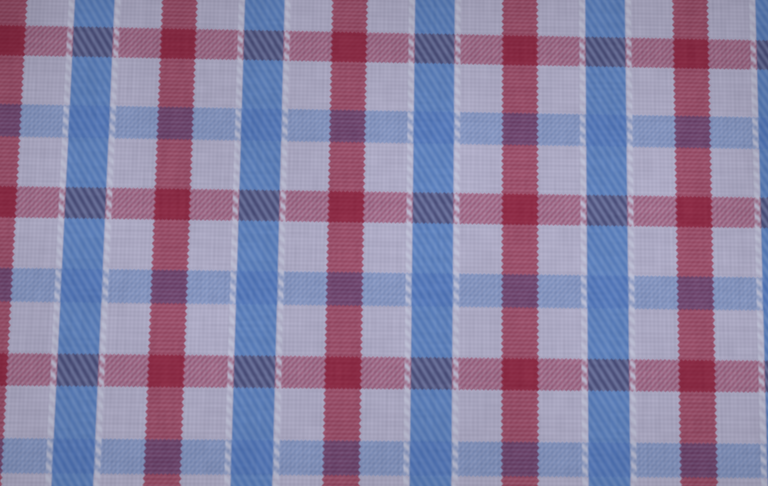
A WebGL 2 fragment shader for this texture:

```glsl
#version 300 es
precision highp float;

uniform vec2 u_resolution;
out vec4 fragColor;

const float TAU = 6.2831853;

// Ground and warp colours, each alone, over red weft and over blue weft
const vec3 WHITE = vec3(0.66, 0.65, 0.75);
const vec3 WHITE_ON_RED = vec3(0.61, 0.42, 0.53);
const vec3 WHITE_ON_BLUE = vec3(0.51, 0.57, 0.73);
const vec3 RED = vec3(0.59, 0.31, 0.41);
const vec3 RED_ON_RED = vec3(0.54, 0.17, 0.27);
const vec3 RED_ON_BLUE = vec3(0.43, 0.28, 0.43);
const vec3 BLUE = vec3(0.37, 0.50, 0.72);
const vec3 BLUE_ON_RED = vec3(0.35, 0.37, 0.53);
const vec3 BLUE_ON_BLUE = vec3(0.34, 0.47, 0.71);
const vec3 CORD = vec3(0.73, 0.74, 0.82);

float hash(vec2 p) {
    p = fract(p * vec2(0.1731, 0.3197));
    p += dot(p, p.yx + 27.13);
    return fract((p.x + p.y) * p.x * 7.31);
}

float noise(vec2 p) {
    vec2 i = floor(p), f = fract(p);
    f = f * f * (3.0 - 2.0 * f);
    return mix(mix(hash(i), hash(i + vec2(1, 0)), f.x),
               mix(hash(i + vec2(0, 1)), hash(i + vec2(1, 1)), f.x), f.y);
}

// Sine ripple that fades out when finer than the canvas can show
float ripple(float phase) {
    return sin(TAU * phase) * (1.0 - smoothstep(0.35, 0.75, fwidth(phase)));
}

// Distance to the nearest repeat of a line placed at offset
float repeatDistance(float x, float offset) {
    return abs(fract(x - offset + 0.5) - 0.5);
}

float band(float dist, float halfWidth, float soft) {
    return 1.0 - smoothstep(halfWidth - soft, halfWidth + soft, dist);
}

vec3 dye(vec3 plain, vec3 onRed, vec3 onBlue, vec2 weft) {
    return mix(mix(plain, onRed, weft.x), onBlue, weft.y);
}

// Cloth coordinates: columns fan out downwards, rows tilt and widen
vec2 clothCoords(vec2 p) {
    float down = 1.0 - p.y;
    float column = (p.x - 1.07) / (0.350 + 0.0185 * down);
    float drop = down - 0.0967 - (p.x - 0.72) * (0.021 - 0.015 * down);
    return vec2(column, 3.096 * drop * (1.0 - 0.0535 * drop));
}

void main() {
    vec2 p = gl_FragCoord.xy / u_resolution.y;
    float aspect = u_resolution.x / u_resolution.y;
    vec2 cloth = clothCoords(p);
    vec2 soft = max(fwidth(cloth) * 0.8, vec2(0.008));

    // Thread patterns
    float twill = ripple(cloth.x * 22.0 - cloth.y * 13.0);
    float fineTwill = ripple(cloth.x * 32.0 + cloth.y * 26.0);
    float warpThread = ripple(cloth.x * 43.0);
    float weftThread = ripple(cloth.y * 41.0);
    float fibre = noise(cloth * vec2(60.0, 7.0)) + noise(cloth * vec2(7.0, 55.0)) - 1.0;

    // Weft bands: x is red, y is blue
    float weftEdge = 0.003 * warpThread;
    vec2 weft = vec2(band(repeatDistance(cloth.y, 0.0), 0.094 + weftEdge, soft.y),
                     band(repeatDistance(cloth.y, 0.5), 0.100 + weftEdge, soft.y));

    // White ground with coloured weft showing through
    vec3 color = dye(WHITE, WHITE_ON_RED, WHITE_ON_BLUE, weft);
    color += 0.010 * (warpThread + weftThread);
    color += weft.x * fineTwill * vec3(0.02, 0.045, 0.04);
    color += weft.y * fineTwill * vec3(0.02, 0.015, 0.01);

    // Red warp with toothed edges
    float redWarp = band(repeatDistance(cloth.x, 0.0), 0.101 + 0.005 * ripple(cloth.y * 26.0), soft.x);
    vec3 red = dye(RED, RED_ON_RED, RED_ON_BLUE, weft);
    red += vec3(0.015, 0.025, 0.025) * (weftThread + 0.6 * fineTwill) * (1.0 - 0.6 * weft.x);
    color = mix(color, red, redWarp);

    // Blue twill warp
    float blueDist = repeatDistance(cloth.x, 0.5);
    float blueWarp = band(blueDist, 0.116, soft.x);
    vec3 blue = dye(BLUE, BLUE_ON_RED, BLUE_ON_BLUE, weft);
    blue += twill * mix(vec3(0.035, 0.028, 0.015), vec3(0.06, 0.065, 0.06), weft.x);
    color = mix(color, blue, blueWarp);

    // Slanted white cord stitches beside the blue warp
    float cord = band(abs(blueDist - 0.137), 0.016, soft.x);
    float stitch = 0.5 + 0.5 * ripple(cloth.x * 13.0 - cloth.y * 15.0);
    color = mix(color, CORD, cord * (0.2 + 0.7 * stitch));

    // Uneven fibres, soft creases and falling light
    color += 0.022 * fibre;
    color *= 0.98 + 0.05 * noise(p * vec2(5.0, 3.0) + 4.0);
    vec2 fromLight = (p - vec2(0.55 * aspect, 0.48)) / vec2(aspect, 1.0);
    color *= 1.03 - 0.27 * dot(fromLight, fromLight);
    fragColor = vec4(clamp(color, 0.0, 1.0), 1.0);
}
```
